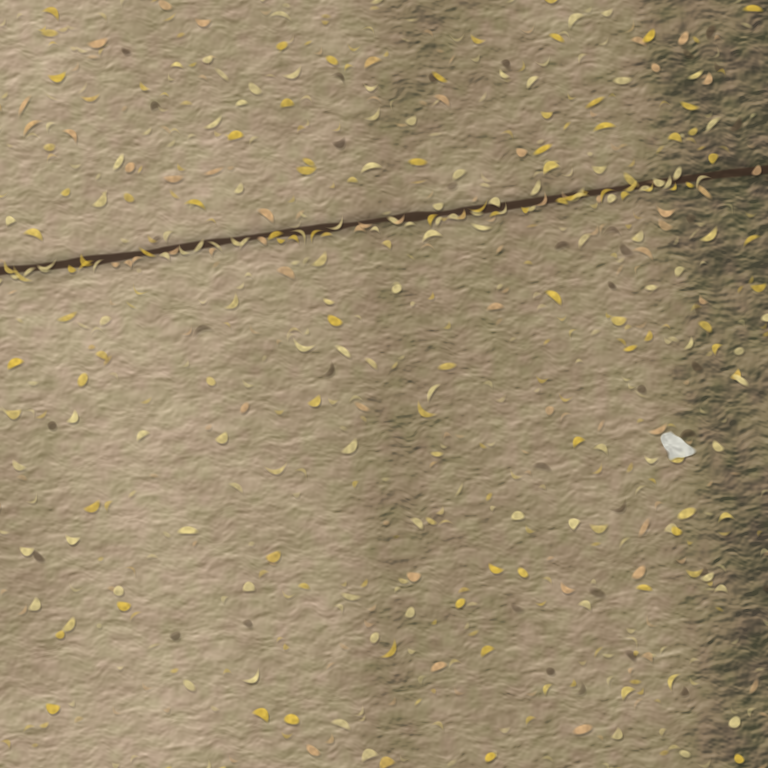
Write a Shadertoy shader that draws this texture.

```glsl
// Weathered concrete with a slanted joint, strewn with small fallen leaves.
// Embossed stretched noise gives the grain, broad noise gives the stains, and
// jittered cells scatter bent ellipses as leaves, flecks and dark debris.

const vec3 DARK = vec3(0.37, 0.34, 0.265);
const vec3 DIM = vec3(0.53, 0.47, 0.36);
const vec3 LIGHT = vec3(0.69, 0.62, 0.51);
const vec3 PALE_LEAF = vec3(0.90, 0.83, 0.58);
const vec3 GOLD_LEAF = vec3(0.88, 0.74, 0.28);
const vec3 PEACH_LEAF = vec3(0.84, 0.68, 0.49);
const vec3 DEBRIS = vec3(0.32, 0.26, 0.20);
const vec3 JOINT = vec3(0.24, 0.18, 0.14);
const vec3 PEBBLE = vec3(0.84, 0.84, 0.80);
const vec2 PEBBLE_POS = vec2(0.882, 0.418);
const float GRAIN_TILT = 0.12;
const float RELIEF = 0.85;
const float SOFTNESS = 0.0017;
const int JOINT_LEAVES = 64;

float hash(vec2 p) {
    vec3 q = fract(vec3(p.xyx) * 0.1031);
    q += dot(q, q.yzx + 33.33);
    return fract((q.x + q.y) * q.z);
}

vec2 hash2(vec2 p) {
    return vec2(hash(p + 17.3), hash(p + 71.9));
}

float noise(vec2 p) {
    vec2 i = floor(p), f = fract(p);
    f = f * f * (3.0 - 2.0 * f);
    return mix(mix(hash(i), hash(i + vec2(1, 0)), f.x),
               mix(hash(i + vec2(0, 1)), hash(i + vec2(1, 1)), f.x), f.y);
}

float fbm(vec2 p) {
    float sum = 0.0, amp = 0.5;
    for (int i = 0; i < 4; i++) {
        sum += amp * noise(p);
        p = p * 2.03 + 19.7;
        amp *= 0.5;
    }
    return sum / 0.9375;
}

mat2 turn(float a) {
    return mat2(cos(a), -sin(a), sin(a), cos(a));
}

// Rough surface height, stretched along the slab
float height(vec2 p) {
    p = turn(GRAIN_TILT) * p;
    p.y += 0.010 * noise(p * 38.0);
    return 0.45 * noise(p * vec2(48.0, 105.0))
         + 0.35 * noise(p * vec2(95.0, 210.0) + 7.0)
         + 0.20 * noise(p * vec2(190.0, 330.0) + 31.0);
}

float jointLine(float x) {
    return 0.646 + 0.133 * x + 0.005 * (noise(vec2(x * 14.0, 3.0)) - 0.5);
}

// Coverage of a bent ellipse
float leafMask(vec2 d, vec2 size, float angle, float bend) {
    d = turn(angle) * d;
    d.y += bend * d.x * d.x / size.x;
    float dist = (length(d / size) - 1.0) * size.y;
    return smoothstep(SOFTNESS, -SOFTNESS, dist);
}

vec3 leafColor(float h) {
    vec3 c = mix(PALE_LEAF, GOLD_LEAF, smoothstep(0.25, 0.65, h));
    return mix(c, PEACH_LEAF, smoothstep(0.72, 0.80, h));
}

void drawLeaf(inout vec3 col, vec2 d, vec2 size, vec2 seed, vec3 tint, float alpha) {
    float angle = (hash(seed + 5.1) - 0.4) * 1.9;
    float bend = hash(seed + 8.7) - 0.5;
    float shadow = leafMask(d - vec2(0.0015, -0.0028), size, angle, bend);
    col *= 1.0 - 0.28 * alpha * shadow;
    float shine = 0.90 + 0.2 * noise(d * 220.0 + seed);
    col = mix(col, tint * shine, alpha * leafMask(d, size, angle, bend));
}

// One jittered cell layer; dark is 1 for debris, 0 for leaves
void scatter(inout vec3 col, vec2 p, float cells, float density, vec2 size, float alpha, float dark) {
    vec2 home = floor(p * cells);
    for (int y = -1; y <= 1; y++)
    for (int x = -1; x <= 1; x++) {
        vec2 id = home + vec2(x, y);
        vec2 seed = id + cells * 3.7;
        vec2 pos = (id + hash2(seed)) / cells;
        float crowd = 0.55 + 0.45 * smoothstep(0.2, 0.95, pos.y) + 0.3 * smoothstep(0.4, 0.8, pos.x);
        if (hash(seed + 2.3) > density * crowd) continue;
        vec2 s = size * (0.65 + 0.7 * hash2(seed + 40.0));
        s.y *= mix(1.1, 0.85, pos.y);
        vec3 tint = mix(leafColor(hash(seed + 9.9)), DEBRIS, dark);
        drawLeaf(col, p - pos, s, seed, tint, alpha * (0.6 + 0.4 * hash(seed + 6.6)));
    }
}

void mainImage(out vec4 fragColor, in vec2 fragCoord) {
    vec2 p = fragCoord / iResolution.xy;

    // Broad stains: bright left, damp middle band, dark right edge
    float stain = fbm(p * vec2(5.0, 4.0) + 4.0) - 0.5;
    float x = p.x + 0.14 * stain;
    float tone = 0.86 - 0.30 * smoothstep(0.38, 0.56, x);
    tone -= 0.16 * exp(-pow((x - 0.51) / 0.055, 2.0));
    tone -= 0.48 * smoothstep(0.86, 0.98, x + 0.07 * smoothstep(0.4, 0.9, p.y));
    tone += 0.55 * stain + 0.35 * (fbm(p * vec2(18.0, 26.0)) - 0.5);

    // Embossed grain
    float h = height(p);
    tone += RELIEF * (h - height(p + vec2(-0.0022, 0.0034))) + 0.45 * (h - 0.5);
    vec3 col = mix(DARK, DIM, clamp(tone * 3.0, -0.5, 1.0));
    col += (LIGHT - DIM) * max(tone - 0.33, 0.0) / 0.67;
    col += vec3(0.012, -0.004, 0.012) * (noise(p * 60.0) - 0.5) * 2.0;

    // Joint with a ragged dark core and a soft shaded rim
    float gap = p.y - jointLine(p.x);
    float width = 0.0025 + 0.0045 * noise(vec2(p.x * 26.0, 9.0));
    col *= 1.0 - 0.25 * exp(-pow(gap / 0.012, 2.0));
    col = mix(col, JOINT, 0.85 * smoothstep(width + 0.002, width - 0.002, abs(gap)));

    // Debris, faint flecks, then leaves
    scatter(col, p, 15.0, 0.16, vec2(0.008, 0.0042), 0.6, 1.0);
    scatter(col, p, 46.0, 0.22, vec2(0.0048, 0.0022), 0.48, 0.0);
    scatter(col, p, 25.0, 0.38, vec2(0.0090, 0.0046), 0.9, 0.0);

    // Litter caught along the lower lip of the joint
    for (int i = 0; i < JOINT_LEAVES; i++) {
        vec2 seed = vec2(i, 211);
        vec2 r = hash2(seed);
        float lx = (float(i) + r.x) / float(JOINT_LEAVES);
        vec2 pos = vec2(lx, jointLine(lx) - 0.005 + 0.010 * (r.y - 0.5));
        vec2 size = vec2(0.0075, 0.0032) * (0.6 + 0.6 * r.yx);
        drawLeaf(col, p - pos, size, seed, leafColor(hash(seed + 3.0)), 0.75 * step(lx, 0.92));
    }

    // A single pale pebble
    vec2 d = p - PEBBLE_POS + 0.012 * (vec2(noise(p * 70.0), noise(p * 70.0 + 50.0)) - 0.5);
    drawLeaf(col, d, vec2(0.023, 0.014), vec2(2.0, 6.0), PEBBLE, 0.9);

    fragColor = vec4(clamp(col, 0.0, 1.0), 1.0);
}
```
